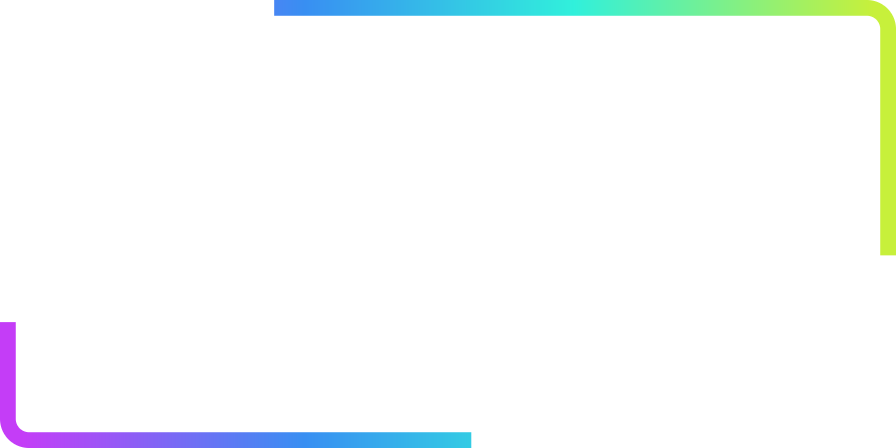
Reproduce this background procedurally as a WebGL 2 fragment shader.

```glsl
#version 300 es
precision highp float;
// Draws two rounded corner brackets on white, at upper right and lower left.
// A rounded-box distance gives one frame band; two quadrant masks cut it open,
// and a horizontal gradient from purple through blue and cyan to lime fills it.

uniform vec2 u_resolution;
out vec4 fragColor;

const vec3 WHITE  = vec3(1.0);
const vec3 PURPLE = vec3(0.77, 0.24, 0.97);
const vec3 BLUE   = vec3(0.22, 0.56, 0.95);
const vec3 CYAN   = vec3(0.19, 0.94, 0.86);
const vec3 LIME   = vec3(0.78, 0.94, 0.23);

const float BAND_WIDTH = 0.0352;
const float CORNER_RADIUS = 0.065;

// Signed distance to a rounded box centred on the origin
float roundedBox(vec2 p, vec2 halfSize, float radius) {
    vec2 q = abs(p) - halfSize + radius;
    return length(max(q, 0.0)) + min(max(q.x, q.y), 0.0) - radius;
}

// Smooth coverage of the region where the distance is negative
float coverage(float dist, float pixel) {
    return clamp(0.5 - dist / pixel, 0.0, 1.0);
}

// Coverage of the quadrant reaching from a corner point along a direction
float quadrant(vec2 p, vec2 corner, vec2 direction, float pixel) {
    vec2 d = (corner - p) * direction;
    return coverage(d.x, pixel) * coverage(d.y, pixel);
}

// Four-stop gradient, t runs from 0 at the left to 1 at the right
vec3 spectrum(float t) {
    vec3 color = mix(PURPLE, BLUE, clamp((t - 0.025) / 0.315, 0.0, 1.0));
    color = mix(color, CYAN, clamp((t - 0.34) / 0.30, 0.0, 1.0));
    return mix(color, LIME, clamp((t - 0.64) / 0.335, 0.0, 1.0));
}

void main() {
    // One unit is the canvas height
    float pixel = 1.0 / u_resolution.y;
    vec2 p = gl_FragCoord.xy * pixel;
    vec2 size = vec2(u_resolution.x * pixel, 1.0);

    // Frame band between the outer edge and its inner offset
    float edge = roundedBox(p - 0.5 * size, 0.5 * size, CORNER_RADIUS);
    float band = coverage(edge, pixel) * coverage(-edge - BAND_WIDTH, pixel);

    // Parts of the frame that stay visible
    float upperRight = quadrant(p, vec2(0.306 * size.x, 0.430), vec2(1.0), pixel);
    float lowerLeft = quadrant(p, vec2(0.526 * size.x, 0.281), vec2(-1.0), pixel);

    float ink = band * max(upperRight, lowerLeft);
    fragColor = vec4(mix(WHITE, spectrum(p.x / size.x), ink), 1.0);
}
```
